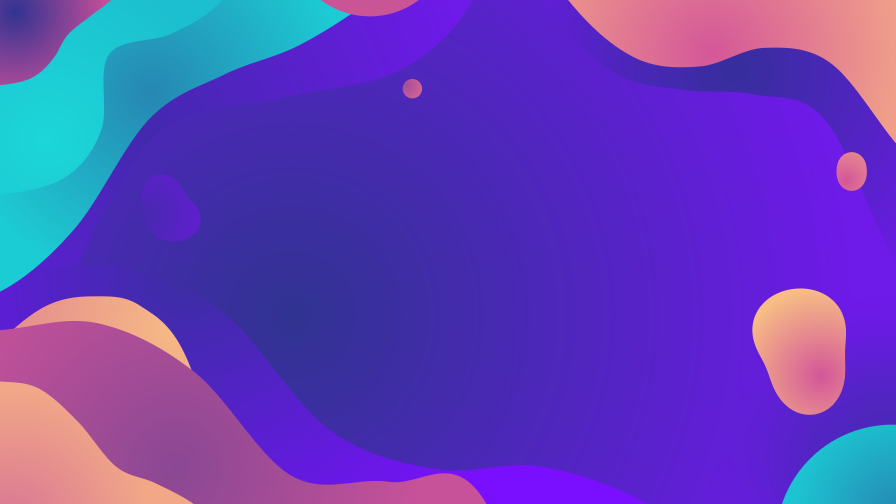
Reproduce this background procedurally as a WebGL 1 fragment shader.

```glsl
precision highp float;
// Fluid violet backdrop framed by wavy teal, coral and mauve sheets with a few
// floating blobs. Sheet edges are splines through evenly spaced heights, blobs
// are polar harmonics, and every part is filled with a radial gradient.
uniform vec2 u_resolution;

const vec2 CANVAS = vec2(7.68, 4.32);
const vec3 INDIGO = vec3(0.19, 0.20, 0.57);
const vec3 DUSK = vec3(0.23, 0.18, 0.64);
const vec3 VIOLET = vec3(0.43, 0.10, 0.91);
const vec3 PINK = vec3(0.83, 0.34, 0.60);
const vec3 PEACH = vec3(0.95, 0.66, 0.53);
const vec3 AQUA = vec3(0.11, 0.84, 0.85);
const vec3 TEAL = vec3(0.15, 0.53, 0.70);

// Cubic interpolation weights for four knots at signed offsets t
vec4 weights(vec4 t) {
  t = abs(t);
  vec4 core = 1.0 + t * t * (1.5 * t - 2.5);
  vec4 tail = 2.0 + t * (-4.0 + t * (2.5 - 0.5 * t));
  return mix(core, tail, step(1.0, t)) * step(t, vec4(2.0));
}

// Spline height: knots 1 to 6 span start..end, the outer two set end slopes
float wave(float x, float start, float end, vec4 a, vec4 b) {
  float t = 1.0 + 5.0 * clamp((x - start) / (end - start), 0.0, 1.0);
  vec4 offset = t - vec4(0.0, 1.0, 2.0, 3.0);
  return dot(a, weights(offset)) + dot(b, weights(offset - 4.0));
}

// Approximate signed distance to a wave, negative on the low-y side
float edge(vec2 q, float start, float end, vec4 a, vec4 b) {
  float height = wave(q.x, start, end, a, b);
  float slope = (wave(q.x + 0.01, start, end, a, b) - height) / 0.01;
  return (q.y - height) / sqrt(1.0 + slope * slope);
}

// Closed shape whose radius carries second and third harmonics
float blob(vec2 q, float radius, vec2 second, vec2 third) {
  float a = atan(q.y, q.x);
  return length(q) - radius - dot(second, vec2(cos(2.0 * a), sin(2.0 * a)))
    - dot(third, vec2(cos(3.0 * a), sin(3.0 * a)));
}

vec3 radial(vec2 q, float radius, vec3 centre, vec3 rim) {
  return mix(centre, rim, min(length(q) / radius, 1.0));
}

void paint(inout vec3 col, float d, vec3 fill) {
  col = mix(col, fill, clamp(0.5 - d * u_resolution.y / CANVAS.y, 0.0, 1.0));
}

void main() {
  // y runs downward from the top edge
  vec2 p = gl_FragCoord.xy / u_resolution * CANVAS;
  p.y = CANVAS.y - p.y;
  vec2 diagonal = vec2(p.x - p.y, p.x + p.y);

  // Backdrop and the shade in the lower right corner
  vec3 col = radial(p - vec2(2.5, 2.7), 4.8, INDIGO, VIOLET);
  col = mix(col, DUSK, 0.65 * smoothstep(1.5, 0.3, length(p - vec2(7.6, 4.0))));

  // Violet bands: upper left, lower, and the dark one at upper right
  float d = 0.707 * edge(diagonal, -2.05, 4.05,
    vec4(3.0, 3.05, 2.68, 2.52), vec4(3.28, 4.03, 4.05, 3.3));
  paint(col, d, radial(p - vec2(1.3, 1.2), 2.8, vec3(0.26, 0.16, 0.68), VIOLET));
  d = -edge(p, 1.0, 5.55, vec4(2.3, 2.28, 2.68, 3.68), vec4(4.02, 4.0, 4.32, 5.0));
  paint(col, d, radial(p - vec2(1.6, 2.35), 3.1, DUSK, vec3(0.48, 0.06, 1.0)));
  d = edge(p, 4.65, 7.68, vec4(-1.1, 0.0, 0.62, 0.77), vec4(0.81, 1.03, 2.25, 3.0));
  paint(col, d, radial(p - vec2(6.3, 0.6), 2.3, vec3(0.21, 0.18, 0.61), VIOLET));

  // Coral sheet at upper right
  d = edge(p, 4.87, 7.68, vec4(-0.9, 0.0, 0.49, 0.57), vec4(0.41, 0.54, 1.23, 1.9));
  paint(col, d, radial(p - vec2(6.1, 0.45), 1.6, PINK, vec3(0.94, 0.62, 0.54)));

  // Teal sheets, mauve corner and pink bump at upper left
  d = edge(p, 0.0, 3.2, vec4(2.62, 2.5, 1.96, 1.02), vec4(0.64, 0.39, -0.01, -0.5));
  paint(col, d, radial(p - vec2(1.3, 0.8), 1.7, TEAL, vec3(0.11, 0.8, 0.83)));
  d = 0.707 * edge(diagonal, -1.67, 1.9,
    vec4(1.0, 1.67, 2.08, 1.98), vec4(1.4, 1.76, 1.9, 1.6));
  paint(col, d, radial(p - vec2(0.4, 1.2), 1.5, AQUA, vec3(0.11, 0.75, 0.81)));
  d = 0.707 * edge(diagonal, -0.73, 0.95,
    vec4(0.4, 0.73, 0.94, 0.96), vec4(0.88, 0.91, 0.95, 0.9));
  paint(col, d, radial(p - vec2(0.13, 0.1), 0.8, INDIGO, vec3(0.78, 0.31, 0.60)));
  paint(col, length(p - vec2(3.17, -0.56)) - 0.7, vec3(0.79, 0.33, 0.59));

  // Peach hill, mauve slope and front peach slope at lower left
  d = -edge(p, 0.0, 2.0, vec4(3.4, 2.93, 2.62, 2.54), vec4(2.62, 3.07, 4.4, 5.6));
  paint(col, d, radial(p - vec2(1.5, 2.8), 1.5, vec3(0.97, 0.73, 0.52), vec3(0.89, 0.54, 0.56)));
  d = -edge(p, 0.0, 4.17, vec4(2.9, 2.83, 2.77, 3.19), vec4(4.08, 4.13, 4.32, 7.0));
  paint(col, d, radial(p - vec2(1.5, 4.0), 2.1, vec3(0.54, 0.28, 0.58), vec3(0.78, 0.32, 0.60)));
  d = -edge(p, 0.0, 1.66, vec4(3.28, 3.27, 3.33, 3.61), vec4(4.0, 4.14, 4.32, 4.6));
  paint(col, d, radial(p - vec2(0.1, 4.5), 1.2, vec3(0.85, 0.46, 0.58), PEACH));

  // Teal dome at lower right
  paint(col, length(p - vec2(7.65, 4.64)) - 1.0,
    radial(p - vec2(7.7, 4.4), 0.9, TEAL, vec3(0.11, 0.77, 0.82)));

  // Floating blobs
  d = blob(p - vec2(6.88, 2.98), 0.46, vec2(-0.078, 0.036), vec2(-0.017, -0.031));
  paint(col, d, radial(p - vec2(7.04, 3.22), 0.75, PINK, vec3(0.97, 0.74, 0.52)));
  d = blob(p - vec2(7.3, 1.47), 0.148, vec2(-0.018, 0.0), vec2(0.0));
  paint(col, d, radial(p - vec2(7.25, 1.55), 0.3, PINK, vec3(0.91, 0.55, 0.56)));
  d = blob(p - vec2(1.45, 1.8), 0.257, vec2(-0.022, 0.042), vec2(0.016, 0.013));
  paint(col, d, radial(p - vec2(1.25, 1.85), 0.5, vec3(0.28, 0.16, 0.69), vec3(0.38, 0.12, 0.82)));
  paint(col, length(p - vec2(3.535, 0.76)) - 0.083,
    radial(p - vec2(3.48, 0.73), 0.17, vec3(0.65, 0.30, 0.60), vec3(0.85, 0.40, 0.58)));

  gl_FragColor = vec4(col, 1.0);
}
```
